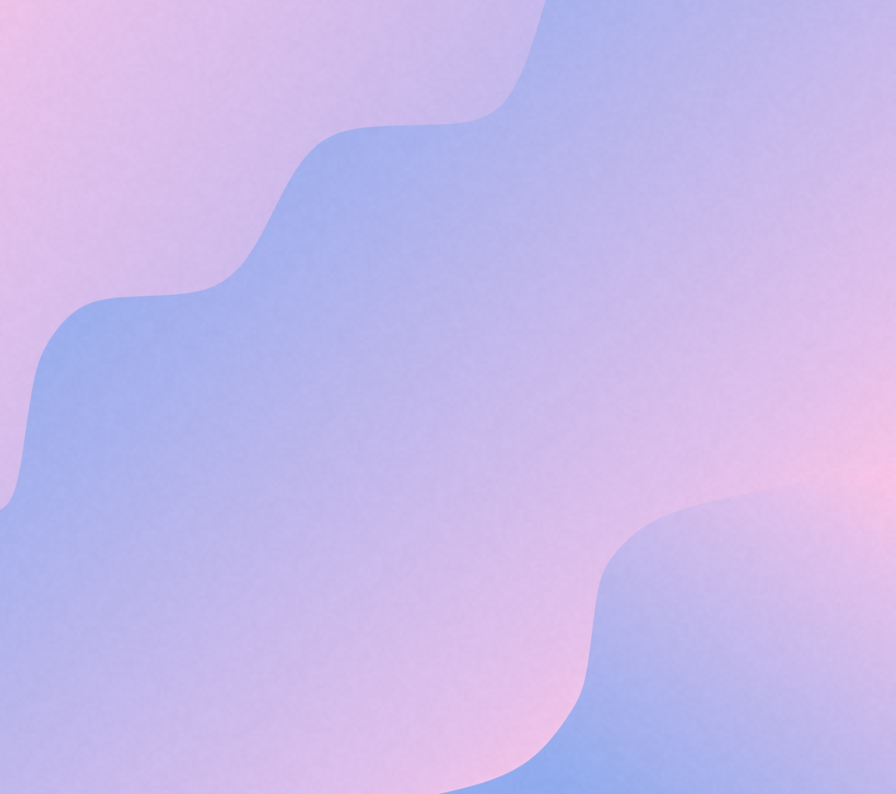
Write a Shadertoy shader that draws this background.

```glsl
// Three overlapping pastel sheets with wavy diagonal borders and fine paper grain.
// Each border is a height curve summed from soft steps; each sheet shades a shared
// blue-to-pink ramp along its own direction.

float softStep(float x, float center, float width) {
    float t = clamp((x - center) / width, -9.0, 9.0);
    return 1.0 / (1.0 + exp(-2.0 * t));
}

// Border heights: narrow steps give the steep rises, wide ones round their shoulders
float upperEdge(float x) {
    return 0.349 + 0.161 * softStep(x, 0.0323, 0.0132)
                 + 0.117 * softStep(x, 0.0587, 0.044)
                 + 0.2155 * softStep(x, 0.3446, 0.0543)
                 + 0.308 * softStep(x, 0.6862, 0.0455);
}

float lowerEdge(float x) {
    return 0.038 + 0.2 * (x - 0.746)
                 + 0.117 * softStep(x, 0.7456, 0.0088)
                 + 0.185 * softStep(x, 0.7346, 0.066);
}

// Turns a vertical offset into an approximate distance, using the curve's slope
float slopeDistance(float offset, float before, float after, float span) {
    return offset / length(vec2(1.0, (after - before) / span));
}

float upperDistance(vec2 p) {
    const float e = 0.001;
    return slopeDistance(p.y - upperEdge(p.x), upperEdge(p.x - e), upperEdge(p.x + e), 2.0 * e);
}

float lowerDistance(vec2 p) {
    const float e = 0.001;
    return slopeDistance(p.y - lowerEdge(p.x), lowerEdge(p.x - e), lowerEdge(p.x + e), 2.0 * e);
}

// Blue through lavender to pink, warming beyond 1
vec3 pastel(float t) {
    t = clamp(t, -0.18, 1.15);
    vec3 color = mix(vec3(0.62, 0.685, 0.93), vec3(0.91, 0.76, 0.92), t);
    return mix(color, vec3(0.98, 0.76, 0.88), 2.5 * max(t - 0.95, 0.0));
}

float hash(vec2 cell) {
    vec3 q = fract(cell.xyx * 0.1031);
    q += dot(q, q.yzx + 33.33);
    return fract((q.x + q.y) * q.z);
}

float valueNoise(vec2 p) {
    vec2 cell = floor(p), f = fract(p);
    f = f * f * (3.0 - 2.0 * f);
    return mix(mix(hash(cell), hash(cell + vec2(1, 0)), f.x),
               mix(hash(cell + vec2(0, 1)), hash(cell + vec2(1, 1)), f.x), f.y);
}

void mainImage(out vec4 fragColor, in vec2 fragCoord) {
    vec2 p = fragCoord / iResolution.y;
    float blur = 0.9 / iResolution.y;
    float upper = upperDistance(p);
    float lower = lowerDistance(p);

    // Sheets
    vec3 middleSheet = pastel(0.463 + 0.927 * p.x - 0.976 * p.y);
    vec3 upperSheet = pastel(0.57 - 0.68 * p.x + 0.45 * p.y);
    vec3 lowerSheet = pastel(-1.25 + 1.5 * p.x + 1.8 * p.y);

    // Faint light rim where the middle sheet ends
    middleSheet += 0.02 * exp(-abs(lower) / 0.003) * smoothstep(0.25, 0.0, p.y);

    vec3 color = mix(lowerSheet, middleSheet, smoothstep(-blur, blur, lower));
    color = mix(color, upperSheet, smoothstep(-blur, blur, upper));

    // Paper grain at two scales
    float grain = 0.6 * valueNoise(p * 230.0) + 0.4 * valueNoise(p * 110.0 + 17.0);
    color += 0.022 * (grain - 0.5);

    fragColor = vec4(color, 1.0);
}
```
